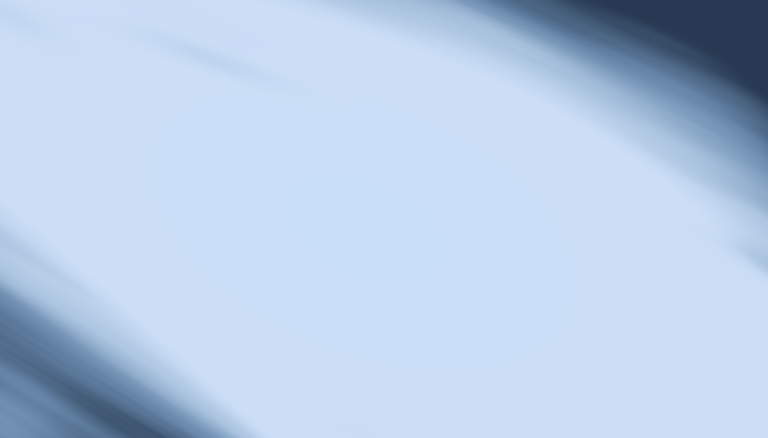
A Shadertoy shader for this background:

```glsl
const vec3 PALE  = vec3(0.80, 0.87, 0.965);
const vec3 MIST  = vec3(0.66, 0.76, 0.87);
const vec3 STEEL = vec3(0.50, 0.62, 0.75);
const vec3 SLATE = vec3(0.38, 0.50, 0.64);
const vec3 DEEP  = vec3(0.27, 0.37, 0.48);
const vec3 NIGHT = vec3(0.16, 0.225, 0.325);
const vec3 CENTRE_TINT = vec3(-0.012, 0.004, 0.006);

const float STREAK_SLOPE_TOP = -0.46;
const float STREAK_SLOPE_LOW = -0.62;
const vec2 STREAK_SCALE = vec2(1.7, 13.0);
const float STREAK_TOP = 0.30;
const float STREAK_LOW = 0.40;

float hash(vec2 p) {
    return fract(sin(dot(p, vec2(127.1, 311.7))) * 43758.5453);
}

float noise(vec2 p) {
    vec2 cell = floor(p);
    vec2 f = fract(p);
    f = f * f * f * (f * (f * 6.0 - 15.0) + 10.0);
    float low = mix(hash(cell), hash(cell + vec2(1.0, 0.0)), f.x);
    float high = mix(hash(cell + vec2(0.0, 1.0)), hash(cell + 1.0), f.x);
    return mix(low, high, f.y);
}

// Layered noise drawn out along a sloping direction, centred on zero
float streaks(vec2 p, float slope) {
    vec2 along = normalize(vec2(1.0, slope));
    vec2 q = vec2(dot(p, along), dot(p, vec2(-along.y, along.x))) * STREAK_SCALE;
    float sum = 0.0;
    float weight = 0.5;
    for (int i = 0; i < 4; i++) {
        sum += weight * (noise(q) - 0.5);
        q = q * vec2(1.5, 2.1) + vec2(7.3, 3.9);
        weight *= 0.5;
    }
    return sum;
}

// Pale to night as the depth goes from zero to one
vec3 shade(float depth) {
    vec3 c = mix(PALE, MIST, smoothstep(-0.08, 0.36, depth));
    c = mix(c, STEEL, smoothstep(0.26, 0.60, depth));
    c = mix(c, SLATE, smoothstep(0.50, 0.80, depth));
    c = mix(c, DEEP, smoothstep(0.70, 0.94, depth));
    return mix(c, NIGHT, smoothstep(0.86, 1.10, depth));
}

// Depth inside the curved sweep at the upper right
float upperSweep(vec2 p) {
    float t = p.x - 0.6;
    float edge = 1.0 - 0.27 * t - 0.20 * t * t * t;
    float width = mix(0.25, 0.37, smoothstep(1.25, 1.75, p.x));
    return (p.y - edge) / width;
}

// Depth inside the wedge at the lower left, easing off at the corner
float lowerSweep(vec2 p) {
    float edge = 0.54 - 0.88 * p.x;
    float width = max(0.30 - 0.30 * p.x, 0.12);
    float depth = 0.78 * min((edge - p.y) / width, 1.12);
    return depth - 0.16 * exp(-dot(p, p) / 0.02);
}

// Soft elongated smudge around a centre
float smudge(vec2 p, vec2 centre, float slope, vec2 size) {
    vec2 along = normalize(vec2(1.0, slope));
    vec2 d = p - centre;
    vec2 q = vec2(dot(d, along), dot(d, vec2(-along.y, along.x))) / size;
    return exp(-dot(q, q));
}

void mainImage(out vec4 fragColor, in vec2 fragCoord) {
    vec2 p = fragCoord / iResolution.y;
    p.x *= 1.7534 * iResolution.y / iResolution.x;

    float grainTop = streaks(p, STREAK_SLOPE_TOP);
    float grainLow = streaks(p + 4.0, STREAK_SLOPE_LOW);

    // Streaks fade out with distance from each sweep
    float top = upperSweep(p);
    top += STREAK_TOP * grainTop * smoothstep(-0.15, 0.4, top);
    float low = lowerSweep(p);
    low += STREAK_LOW * grainLow * smoothstep(-0.15, 0.4, low);

    // Faint wisps at the borders
    float wisp = 0.14 * smudge(p, vec2(0.48, 0.865), -0.35, vec2(0.24, 0.030));
    wisp += 0.12 * smudge(p, vec2(0.02, 0.96), -0.55, vec2(0.16, 0.045));
    wisp += 0.10 * smudge(p, vec2(0.38, 0.99), -0.40, vec2(0.28, 0.035));
    wisp += 0.09 * smudge(p, vec2(0.82, 0.015), -0.45, vec2(0.08, 0.020));
    wisp += 0.22 * smudge(p, vec2(1.74, 0.40), -0.55, vec2(0.14, 0.035));
    wisp *= 1.0 + 1.6 * grainTop;

    vec3 color = shade(max(max(top, low), -0.08) + wisp);
    color += CENTRE_TINT * smudge(p, vec2(0.83, 0.48), -0.4, vec2(0.45, 0.25));
    fragColor = vec4(color, 1.0);
}
```
